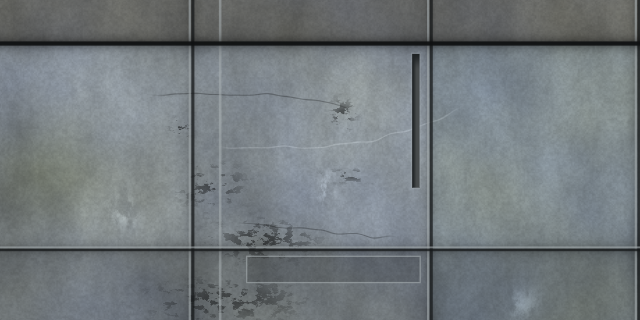
A Shadertoy shader for this texture:

```glsl
// Weathered concrete cladding: three wide panels crossed by grooves, with a
// dark vertical slot and a framed inset plate. Layered value noise makes the
// stains, pits and grain; distance functions make the joints and scratches.

#define GROOVE_TOP 0.864
#define GROOVE_LOW 0.222
#define SEAM_LEFT 0.597
#define SEAM_RIGHT 1.342
#define SEAM_EDGE 1.991
#define STRIPE_X 0.688
#define STAIN 0.46
#define GRAIN 0.07
#define CONCRETE vec3(0.495, 0.525, 0.548)
#define HIGHLIGHT vec3(0.66, 0.69, 0.70)
#define SHADOW vec3(0.085, 0.095, 0.10)

float pixel;

float hash(vec2 p) {
    vec3 q = fract(vec3(p.xyx) * 0.1031);
    q += dot(q, q.yzx + 33.33);
    return fract((q.x + q.y) * q.z);
}

float noise(vec2 p) {
    vec2 i = floor(p), f = fract(p);
    f = f * f * (3.0 - 2.0 * f);
    return mix(mix(hash(i), hash(i + vec2(1, 0)), f.x),
               mix(hash(i + vec2(0, 1)), hash(i + vec2(1, 1)), f.x), f.y);
}

float fbm(vec2 p) {
    float sum = 0.0, amp = 0.5;
    for (int i = 0; i < 6; i++) {
        sum += amp * noise(p);
        p = mat2(1.6, 1.2, -1.2, 1.6) * p + 7.3;
        amp *= 0.55;
    }
    return sum / 1.08;
}

// Antialiased coverage of a line with the given half width
float line(float d, float halfWidth) {
    return clamp((halfWidth - abs(d)) / pixel + 0.5, 0.0, 1.0);
}

float fill(float d) { return clamp(0.5 - d / pixel, 0.0, 1.0); }

float box(vec2 p, vec2 center, vec2 size) {
    vec2 d = abs(p - center) - size;
    return length(max(d, 0.0)) + min(max(d.x, d.y), 0.0);
}

// Soft elliptical spot
float spot(vec2 p, vec2 center, vec2 radius) {
    vec2 d = (p - center) / radius;
    return exp(-dot(d, d));
}

float span(float x, float a, float b) {
    return smoothstep(a, a + 0.08, x) * (1.0 - smoothstep(b - 0.08, b, x));
}

vec3 concrete(vec2 p) {
    float broad = fbm(p * vec2(3.2, 2.6) + 4.0);
    float mottled = fbm(p * vec2(11.0, 8.0) + 21.0);
    float streaks = fbm(p * vec2(17.0, 4.0) + 53.0);
    float tone = 1.0 + STAIN * (0.75 * (broad - 0.5) + 0.45 * (mottled - 0.5) + 0.3 * (streaks - 0.5));

    // Large pale and dark areas
    tone += 0.11 * spot(p, vec2(0.42, 0.63), vec2(0.22, 0.30));
    tone += 0.09 * spot(p, vec2(1.02, 0.60), vec2(0.32, 0.30));
    tone += 0.06 * spot(p, vec2(1.72, 0.48), vec2(0.30, 0.25));
    tone -= 0.13 * spot(p, vec2(0.10, 0.45), vec2(0.22, 0.20));
    tone -= 0.08 * spot(p, vec2(0.78, 0.40), vec2(0.10, 0.18));

    // Chalky bloom broken up by noise
    float chalk = spot(p, vec2(0.39, 0.34), vec2(0.045, 0.05))
                + spot(p, vec2(1.02, 0.41), vec2(0.03, 0.05))
                + spot(p, vec2(1.63, 0.05), vec2(0.05, 0.045));
    tone += 0.34 * chalk * smoothstep(0.38, 0.65, fbm(p * vec2(34.0, 20.0)));

    vec3 color = CONCRETE * tone;
    float warm = fbm(p * 2.7 + 70.0) - 0.5;
    color *= 1.0 + warm * vec3(0.10, 0.06, -0.12);
    color *= mix(vec3(1), vec3(1.0, 1.0, 0.91), spot(p, vec2(0.15, 0.46), vec2(0.16, 0.14)));
    return color;
}

// Small chips gathered around worn places
float pits(vec2 p) {
    float worn = spot(p, vec2(0.565, 0.60), vec2(0.03, 0.03))
               + spot(p, vec2(1.07, 0.64), vec2(0.035, 0.045))
               + 0.9 * spot(p, vec2(0.66, 0.42), vec2(0.09, 0.06))
               + 0.8 * spot(p, vec2(1.10, 0.45), vec2(0.08, 0.02))
               + spot(p, vec2(0.82, 0.25), vec2(0.14, 0.055))
               + 0.9 * spot(p, vec2(0.70, 0.06), vec2(0.20, 0.06));
    float chips = fbm(p * vec2(42.0, 75.0) + 9.0);
    return smoothstep(0.60, 0.72, chips + 0.13 * min(worn, 1.0)) * min(worn, 1.0);
}

// Light lip on the left, dark cut on the right
vec3 seam(vec3 color, float d) {
    color *= 1.0 - 0.28 * exp(-abs(d) / 0.012);
    color = mix(color, SHADOW, 0.72 * line(d - 0.006, 0.0045));
    return mix(color, HIGHLIGHT, 0.62 * line(d + 0.004, 0.0035));
}

void mainImage(out vec4 fragColor, in vec2 fragCoord) {
    pixel = 1.0 / iResolution.y;
    vec2 p = fragCoord * pixel;
    p.x *= 2.0 * iResolution.y / iResolution.x;
    vec3 color = concrete(p);

    // Tint of the upper and lower bands and the right panel
    float upper = fill(GROOVE_TOP - p.y), lower = fill(p.y - GROOVE_LOW);
    color *= mix(vec3(1), vec3(0.77, 0.735, 0.69), upper);
    color *= mix(1.0, 0.83, lower);
    color *= mix(vec3(1), vec3(0.95, 0.97, 0.96), fill(SEAM_RIGHT - p.x) * (1.0 - upper));

    // Chips, hairline crack and pale scratches
    color = mix(color, color * 0.42, 0.85 * pits(p));
    float wobble = 0.012 * (noise(p * 18.0) - 0.5);
    float crack = p.y - 0.705 - wobble + 0.7 * pow(max(p.x - 0.83, 0.0), 2.0);
    color *= 1.0 - 0.25 * line(crack, 0.002) * span(p.x, 0.46, 1.12);
    float scratch = p.y - 0.54 - wobble - 0.50 * pow(max(p.x - 0.95, 0.0), 2.0);
    color += 0.08 * line(scratch, 0.002) * span(p.x, 0.66, 1.46);
    float lowCrack = p.y - 0.29 + 0.06 * (p.x - 0.8) - 3.0 * wobble;
    color *= 1.0 - 0.25 * line(lowCrack, 0.002) * span(p.x, 0.72, 1.25);

    // Fine grain
    color *= 1.0 + GRAIN * (noise(p * 230.0) + noise(p * 110.0) - 1.0);

    // Vertical joints and painted stripe
    color = seam(color, p.x - SEAM_LEFT);
    color = seam(color, p.x - SEAM_RIGHT);
    color = seam(color, p.x - SEAM_EDGE);
    color = mix(color, HIGHLIGHT, 0.55 * line(p.x - STRIPE_X, 0.004));

    // Horizontal grooves
    float top = p.y - GROOVE_TOP, low = p.y - GROOVE_LOW;
    color *= 1.0 - 0.55 * exp(-abs(top) / 0.016);
    color = mix(color, SHADOW * 0.7, 0.92 * line(top, 0.0065));
    color *= 1.0 - 0.30 * exp(-abs(low) / 0.016);
    color = mix(color, SHADOW, 0.75 * line(low + 0.003, 0.004));
    color = mix(color, HIGHLIGHT, 0.58 * line(low - 0.005, 0.003));

    // Recessed slot, darker toward its left and upper edges
    float slot = box(p, vec2(1.2995, 0.6225), vec2(0.0115, 0.209));
    float depth = smoothstep(1.288, 1.304, p.x) * smoothstep(0.835, 0.78, p.y);
    color = mix(color, HIGHLIGHT, 0.25 * line(slot - 0.002, 0.002));
    color = mix(color, mix(SHADOW * 1.4, vec3(0.28, 0.295, 0.30), depth), fill(slot));

    // Framed inset plate
    float plate = box(p, vec2(1.042, 0.158), vec2(0.271, 0.041));
    color *= 1.0 - 0.13 * fill(plate);
    color = mix(color, HIGHLIGHT, 0.6 * line(plate, 0.002));

    fragColor = vec4(clamp(color, 0.0, 1.0), 1.0);
}
```
